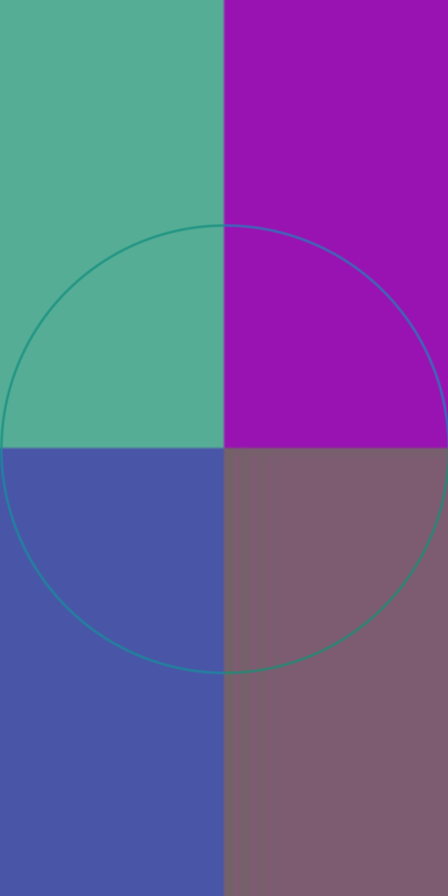
A Shadertoy shader for this background:

```glsl
// Four flat colour quadrants crossed by a thin tinted ring, with faint ripples beside the seams.

#define RING_RADIUS 0.4993
#define RING_CENTER vec2(0.0025, -0.0027)
#define RING_WIDTH 0.0056
#define RING_SOFTNESS 0.0026
#define RING_OPACITY 0.85
#define SEAM_SOFTNESS 0.0045
#define RIPPLE_PERIOD 0.036
#define RIPPLE_REACH 0.17
#define RIPPLE_STRENGTH 0.8

const vec3 GREEN  = vec3(0.335, 0.680, 0.590);
const vec3 PURPLE = vec3(0.600, 0.075, 0.700);
const vec3 BLUE   = vec3(0.285, 0.335, 0.650);
const vec3 MAUVE  = vec3(0.492, 0.360, 0.448);
const vec3 OLIVE  = vec3(0.430, 0.395, 0.385);

// Ring tints, one for each quadrant
const vec3 RING_GREEN  = vec3(0.100, 0.570, 0.500);
const vec3 RING_PURPLE = vec3(0.190, 0.450, 0.720);
const vec3 RING_BLUE   = vec3(0.110, 0.530, 0.620);
const vec3 RING_MAUVE  = vec3(0.130, 0.540, 0.460);

// Soft bands that fade with distance from the upright seam
float ripples(float d) {
    float bands = 0.5 + 0.5 * cos(6.28318 * (d / RIPPLE_PERIOD - 0.33));
    return bands * (1.0 - smoothstep(0.0, RIPPLE_REACH, d));
}

// Picks a colour by side: x to the right, y upwards
vec3 quadrant(vec2 side, vec3 upLeft, vec3 upRight, vec3 lowLeft, vec3 lowRight) {
    return mix(mix(lowLeft, lowRight, side.x), mix(upLeft, upRight, side.x), side.y);
}

void mainImage(out vec4 fragColor, in vec2 fragCoord) {
    // Centred coordinates, one unit per canvas width
    float pixel = 1.0 / iResolution.x;
    vec2 p = (fragCoord - 0.5 * iResolution.xy) * pixel;
    float seam = max(SEAM_SOFTNESS, 0.5 * pixel);
    vec2 side = smoothstep(-seam, seam, p);

    // Quadrants, with ripples and a warm band below the level seam
    float seamBand = 0.5 * (1.0 - smoothstep(0.008, 0.030, -p.y));
    float rippled = max(ripples(p.x), seamBand);
    vec3 lowRight = mix(MAUVE, OLIVE, RIPPLE_STRENGTH * rippled);
    vec3 color = quadrant(side, GREEN, PURPLE, BLUE, lowRight);

    // Ring
    vec3 tint = quadrant(side, RING_GREEN, RING_PURPLE, RING_BLUE, RING_MAUVE);
    float ringDistance = abs(length(p - RING_CENTER) - RING_RADIUS) - 0.5 * RING_WIDTH;
    float soft = max(RING_SOFTNESS, 0.5 * pixel);
    float ring = 1.0 - smoothstep(-soft, soft, ringDistance);
    color = mix(color, tint, RING_OPACITY * ring);

    fragColor = vec4(color, 1.0);
}
```
